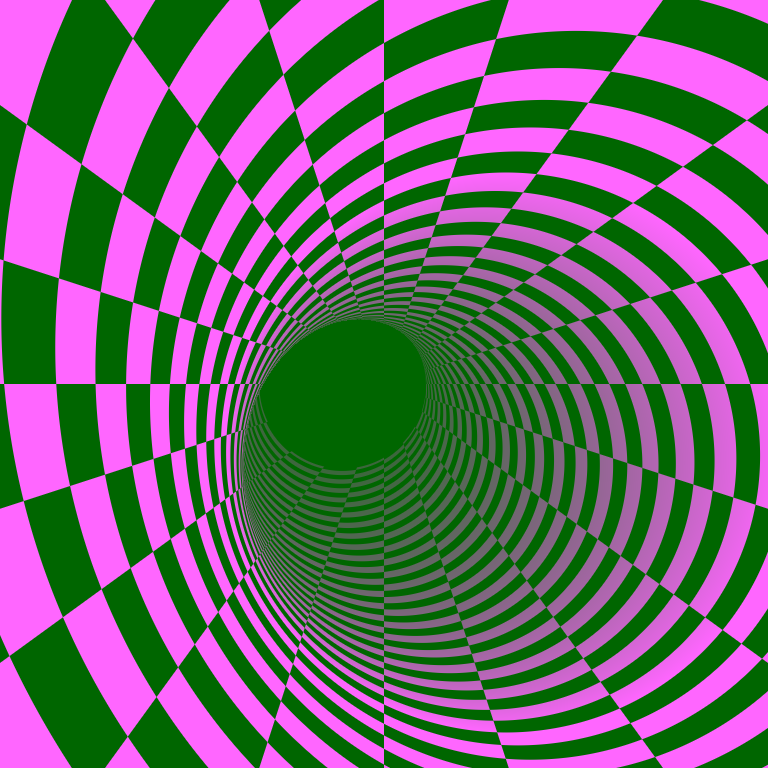
Give the GLSL for this background, as a Shadertoy shader.

```glsl
// A checkered tunnel whose axis winds like a corkscrew, seen from inside.
// Each view ray is marched to the wall, then the wall is tiled by depth and
// screen angle with a box-filtered checker. Depth is counted in tile rings.

const float PI = 3.14159265;
const float WALL_RADIUS = 6.38;   // canvas heights, at a depth of one ring
const float AXIS_OFFSET = 3.19;   // radius of the corkscrew
const float START_ANGLE = 0.579;
const float TWIST = 0.0623;       // turn of the axis per ring, in radians
const float FAR_DEPTH = 59.2;
const float SECTORS = 20.0;
const float FADE_DEPTH = 17.5;
const vec3 GREEN = vec3(0.0, 0.4, 0.0);
const vec3 PINK = vec3(1.0, 0.4, 1.0);

// Centre of the tunnel at a given depth
vec2 axisAt(float depth) {
    float angle = START_ANGLE - TWIST * depth;
    return AXIS_OFFSET * vec2(cos(angle), sin(angle));
}

// Depth at which the ray through uv meets the wall, limited to FAR_DEPTH
float marchToWall(vec2 uv) {
    float steepest = length(uv) + AXIS_OFFSET * TWIST;
    float depth = 0.0;
    for (int i = 0; i < 160; i++) {
        float gap = WALL_RADIUS - length(depth * uv - axisAt(depth));
        depth += gap / steepest;
        if (gap < 0.0005 || depth > FAR_DEPTH) break;
    }
    return min(depth, FAR_DEPTH);
}

// Integral of a square wave that is +1 on even cells and -1 on odd ones
float triangleWave(float x) {
    return 1.0 - abs(1.0 - 2.0 * fract(0.5 * x));
}

// The square wave averaged over a span of the given width
float softSquare(float x, float width) {
    float w = max(width, 0.002);
    return (triangleWave(x + 0.5 * w) - triangleWave(x - 0.5 * w)) / w;
}

void mainImage(out vec4 fragColor, in vec2 fragCoord) {
    float pixel = 1.0 / iResolution.y;
    vec2 uv = (fragCoord - 0.5 * iResolution.xy) * pixel;
    float depth = marchToWall(uv);

    // Pixel footprint on the wall, from the slope of the wall equation
    vec2 axis = axisAt(depth);
    vec2 axisSlope = TWIST * vec2(axis.y, -axis.x);
    vec2 outward = normalize(depth * uv - axis);
    float approach = abs(dot(outward, uv - axisSlope));
    float ringWidth = depth * pixel / max(approach, 0.0001);
    float sectorScale = SECTORS / (2.0 * PI);
    float sectorWidth = sectorScale * pixel / max(length(uv), pixel);

    // Checker of rings and sectors
    float rings = softSquare(depth + 0.5, ringWidth);
    float sectors = softSquare(atan(uv.y, uv.x) * sectorScale, sectorWidth);
    float pinkShare = 0.5 - 0.5 * rings * sectors;

    // Dim the pink with distance and leave the far opening plain green
    float light = min(1.0, pow(FADE_DEPTH / max(depth, 1.0), 1.2));
    float opening = clamp((FAR_DEPTH - depth) / max(ringWidth, 0.01), 0.0, 1.0);
    fragColor = vec4(mix(GREEN, PINK, pinkShare * light * opening), 1.0);
}
```
